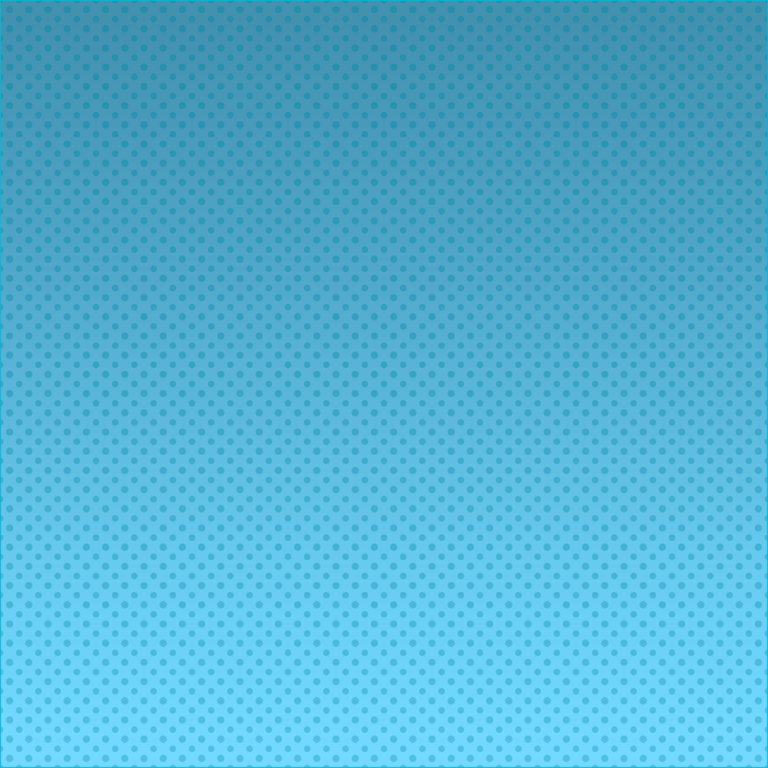
Reproduce this pattern procedurally as a WebGL 2 fragment shader.

```glsl
#version 300 es
precision highp float;

uniform vec2 u_resolution;
out vec4 fragColor;

// Smooth vertical shade, light at the bottom and dark at the top
vec3 skyGradient(float height) {
    vec3 lowBlue = mix(vec3(0.45, 0.85, 1.0), vec3(0.42, 0.815, 0.96), smoothstep(0.0, 0.22, height));
    vec3 midBlue = mix(lowBlue, vec3(0.325, 0.67, 0.805), clamp((height - 0.2) / 0.42, 0.0, 1.0));
    return mix(midBlue, vec3(0.262, 0.565, 0.685), clamp((height - 0.6) / 0.38, 0.0, 1.0));
}

// Distance to the nearest point of a unit grid
float gridDistance(vec2 p) {
    return length(fract(p) - 0.5);
}

float disc(float dist, float radius, float blur) {
    return 1.0 - smoothstep(radius - blur, radius + blur, dist);
}

void main() {
    vec2 uv = gl_FragCoord.xy / u_resolution;
    float pixel = 1.0 / min(u_resolution.x, u_resolution.y);
    vec3 color = skyGradient(uv.y);

    // Two interleaved grids of dots, the second slightly smaller
    vec2 cell = uv * 40.0;
    float blur = 40.0 * pixel * 0.7;
    float dots = max(disc(gridDistance(cell), 0.19, blur),
                     disc(gridDistance(cell + 0.5), 0.172, blur));
    float dotStrength = mix(0.3, 0.44, uv.y);
    color = mix(color, vec3(0.0, 0.54, 0.655), dots * dotStrength);

    // Thin cyan frame
    vec2 toEdge = min(uv, 1.0 - uv);
    float frame = 1.0 - smoothstep(0.0016 - 0.5 * pixel, 0.0016 + 0.5 * pixel, min(toEdge.x, toEdge.y));
    color = mix(color, vec3(0.0, 0.73, 0.85), frame * 0.8);

    fragColor = vec4(color, 1.0);
}
```
